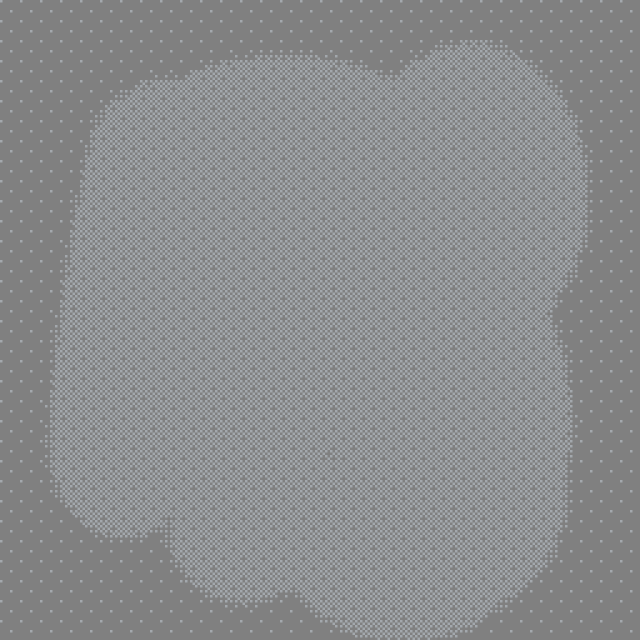
This pattern is drawn by a WebGL 2 fragment shader. Its source:

```glsl
#version 300 es
precision highp float;

uniform vec2 u_resolution;
out vec4 fragColor;

// Approximate signed distance to an axis-aligned ellipse
float ellipse(vec2 p, vec2 radii) {
    float k = length(p / radii);
    return k * (k - 1.0) / max(length(p / (radii * radii)), 1e-4);
}

// Capsule whose sides bulge slightly in the middle
float bulgedCapsule(vec2 p, vec2 a, vec2 b, float radius, float bulge) {
    vec2 axis = b - a;
    float t = clamp(dot(p - a, axis) / dot(axis, axis), 0.0, 1.0);
    return length(p - a - axis * t) - radius - bulge * t * (1.0 - t);
}

// Union of rounded lobes
float blob(vec2 p) {
    float d = bulgedCapsule(p, vec2(0.2695, 0.742), vec2(0.211, 0.323), 0.1354, 0.031);
    d = min(d, ellipse(p - vec2(0.449, 0.674), vec2(0.323, 0.240)));
    d = min(d, ellipse(p - vec2(0.736, 0.694), vec2(0.185, 0.240)));
    d = min(d, ellipse(p - vec2(0.632, 0.336), vec2(0.263, 0.344)));
    d = min(d, ellipse(p - vec2(0.384, 0.172), vec2(0.122, 0.116)));
    d = min(d, ellipse(p - vec2(0.195, 0.303), vec2(0.120, 0.1445)));
    d = min(d, length(p - vec2(0.703, 0.219)) - 0.182);
    return min(d, length(p - vec2(0.365, 0.349)) - 0.143);
}

// Ordered 8x8 threshold, 0 to 63, from interleaved bits
int bayer8(ivec2 cell) {
    int threshold = 0;
    for (int i = 0; i < 3; i++) {
        ivec2 bit = (cell >> i) & 1;
        threshold += (((bit.x ^ bit.y) << 1) | bit.y) << (2 * (2 - i));
    }
    return threshold;
}

// One dithered sample: 1 for a lit cell, 0 for a dark one
float dither(vec2 uv) {
    ivec2 cell = ivec2(floor(vec2(uv.x, 1.0 - uv.y) * 256.0));
    vec2 center = (vec2(cell) + 0.5) / 256.0;
    center.y = 1.0 - center.y;

    float inside = 1.0 - smoothstep(-0.011, 0.011, blob(center));
    float level = mix(2.0, 30.0, inside);

    // Small faint dimple in the fill
    level -= 7.0 * (1.0 - smoothstep(0.004, 0.018, length(center - vec2(0.517, 0.290))));
    return float(bayer8(cell)) + 0.5 < level ? 1.0 : 0.0;
}

void main() {
    // Four samples smooth the cell edges at any canvas size
    float lit = 0.0;
    for (int i = 0; i < 4; i++) {
        vec2 offset = vec2(i & 1, i >> 1) * 0.5 - 0.25;
        lit += 0.25 * dither((gl_FragCoord.xy + offset) / u_resolution);
    }
    fragColor = vec4(mix(vec3(0.5), vec3(0.64, 0.66, 0.68), lit), 1.0);
}
```
